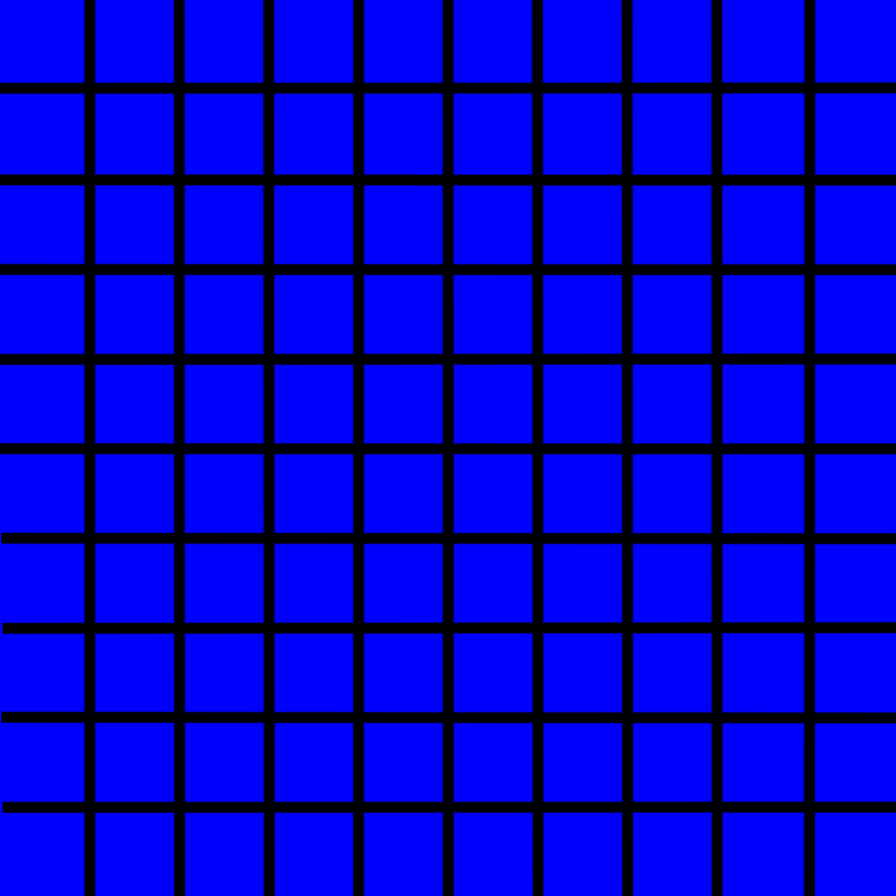
This pattern is drawn by a three.js fragment shader. Its source:

```glsl
varying vec2 vUv;

const float CELLS = 10.0;
const float HALF_LINE = 0.0061;
const float SOFTNESS = 0.0014;
const vec3 BLUE = vec3(0.0, 0.0, 1.0);
const vec3 BLACK = vec3(0.0, 0.0, 0.006);

float hash(float n) {
  return fract(sin(n * 127.1) * 43758.5453);
}

// Index of the nearest inner grid line, leaving the border open
float nearestLine(float coord) {
  return clamp(floor(coord * CELLS + 0.5), 1.0, CELLS - 1.0);
}

// Soft coverage of a line, with a faint lean that differs per line
float lineMask(float coord, float along, float index, float shift, float seed) {
  float lean = (hash(index + seed) - 0.5) * (along - 0.5) * 0.0016;
  float dist = abs(coord - index / CELLS - shift - lean);
  return 1.0 - smoothstep(HALF_LINE - SOFTNESS, HALF_LINE + SOFTNESS, dist);
}

// The lower rows begin just short of the left border
float leftEnd(float x, float row) {
  float start = mix(0.0014, 0.0028, mod(row, 2.0));
  float shortRow = 1.0 - step(4.5, row);
  return mix(1.0, smoothstep(start - 0.001, start + 0.001, x), shortRow);
}

void main() {
  float column = nearestLine(vUv.x);
  float row = nearestLine(vUv.y);
  float lastColumn = step(8.5, column);
  float lastRow = step(8.5, row);

  // The outermost lines sit slightly off the regular spacing
  float columnShift = mix(0.0002, 0.0036, lastColumn);
  float rowShift = mix(-0.0009, 0.0017, lastRow);

  float vertical = lineMask(vUv.x, vUv.y, column, columnShift, 3.0);
  float horizontal = lineMask(vUv.y, vUv.x, row, rowShift, 17.0);
  horizontal *= leftEnd(vUv.x, row);

  float ink = max(vertical, horizontal);
  gl_FragColor = vec4(mix(BLUE, BLACK, ink), 1.0);
}
```
